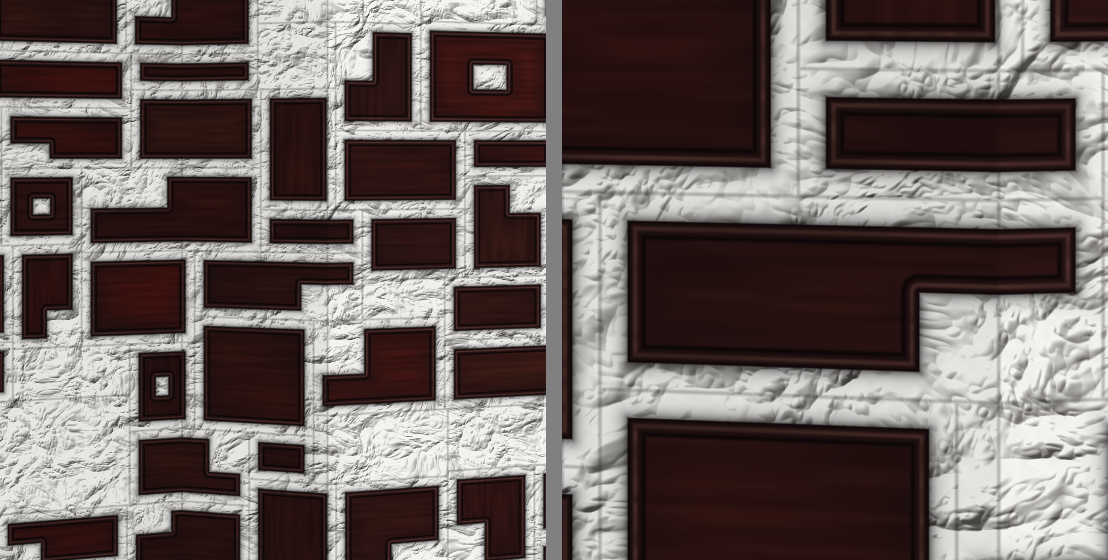
Left, the full canvas; right, a detail of the centre.
A Shadertoy shader for this texture:

```glsl
// Rough white split-stone wall, gently folded, set with framed dark mahogany panels.

float hash(vec2 p) {
    vec3 q = fract(p.xyx * vec3(0.1031, 0.1030, 0.0973));
    q += dot(q, q.yzx + 33.33);
    return fract((q.x + q.y) * q.z);
}

float noise(vec2 p) {
    vec2 i = floor(p), f = fract(p);
    f *= f * (3.0 - 2.0 * f);
    return mix(mix(hash(i), hash(i + vec2(1, 0)), f.x),
               mix(hash(i + vec2(0, 1)), hash(i + 1.0), f.x), f.y);
}

float sdBox(vec2 p, vec2 halfSize) {
    vec2 d = abs(p) - halfSize;
    return length(max(d, 0.0)) + min(max(d.x, d.y), 0.0);
}

// Creased height of the broken stone face
float crag(vec2 p) {
    p += 0.7 * vec2(noise(p * 0.8), noise(p * 0.8 + 40.0));
    float height = 0.0, amp = 0.5;
    for (int i = 0; i < 4; i++) {
        height += amp * abs(2.0 * noise(p) - 1.0);
        p = mat2(1.6, 1.2, -1.2, 1.6) * p + 17.3;
        amp *= 0.5;
    }
    return height;
}

vec3 stoneColor(vec2 p) {
    vec2 q = p * vec2(22.0, 26.0), light = vec2(-0.5, 0.86);
    float slope = (crag(q + 0.04 * light) - crag(q)) / 0.04;
    float tone = 0.955 - 0.26 * max(slope + 0.2, 0.0);
    tone += 0.05 * (noise(p * 7.0) - 0.6) + 0.03 * (noise(p * 230.0) - 0.5);
    tone = clamp(tone, 0.3, 0.96);
    return tone * mix(vec3(1.0, 0.965, 0.93), vec3(1.0, 1.0, 0.99), tone);
}

// Wood field inside a moulded frame; depth is the distance in from the rim
vec3 woodColor(vec2 local, vec2 halfSize, float depth, float id) {
    vec2 along = halfSize.x > halfSize.y ? vec2(14, 190) : vec2(190, 14);
    float grain = noise(local * along + id * 90.0);
    float glow = smoothstep(0.01, 0.05, depth) * 0.4 + 0.6 * noise(local * 9.0 + id * 50.0);
    vec3 warm = mix(vec3(0.25, 0.12, 0.085), vec3(0.29, 0.065, 0.05), fract(id * 7.0));
    vec3 field = mix(vec3(0.13, 0.06, 0.06), warm, glow * (0.35 + 0.65 * id));
    field *= 0.85 + 0.3 * grain;

    float ridge = smoothstep(0.0025, 0.0, abs(depth - 0.0045));
    vec3 frame = mix(vec3(0.12, 0.06, 0.06), vec3(0.29, 0.18, 0.165), ridge * (0.5 + 0.5 * grain));
    vec3 col = mix(frame, field, smoothstep(0.009, 0.012, depth));
    col *= 1.0 - 0.55 * smoothstep(0.0025, 0.0, abs(depth - 0.0095));
    return col * mix(0.5, 1.0, smoothstep(0.0, 0.003, depth));
}

// Shift of the wall joint that passes through a grid corner
float jointShift(vec2 corner) {
    return 0.66 * (hash(corner + 71.0) - 0.5);
}

void mainImage(out vec4 fragColor, in vec2 fragCoord) {
    vec2 p = fragCoord / iResolution.y;
    float px = 1.0 / iResolution.y;

    // Zigzag folds tilt the courses away from the eye level
    float fold = -abs(p.x - 0.325) + 2.0 * max(p.x - 0.585, 0.0);
    vec2 w = vec2(p.x, p.y - (0.72 - p.y) * 0.12 * fold);

    // Interlocking blocks: corners alternate between upright and level joints
    vec2 grid = vec2(5.0, 7.5), base = floor(w * grid);
    vec2 local = vec2(0), size = vec2(1);
    float panel = 1.0, seam = 1.0, id = 0.0;
    for (int j = -1; j <= 1; j++)
    for (int i = -1; i <= 1; i++) {
        vec2 c = base + vec2(i, j);
        float a = jointShift(c), b = jointShift(c + 1.0);
        float l = jointShift(c + vec2(0, 1)), r = jointShift(c + vec2(1, 0));
        bool even = mod(c.x + c.y, 2.0) < 0.5;
        vec2 lo = (c + (even ? vec2(l, a) : vec2(a, r))) / grid;
        vec2 hi = (c + 1.0 + (even ? vec2(r, b) : vec2(b, l))) / grid;
        vec2 q = w - 0.5 * (lo + hi), blockHalf = 0.5 * (hi - lo);
        seam = min(seam, abs(sdBox(q, blockHalf)));

        // Some blocks stay bare stone, the rest carry a panel
        vec2 h = blockHalf - 0.0165;
        float thin = min(h.x, h.y), pick = hash(c + 13.0);
        if (thin < 0.01 || pick < 0.17) continue;
        float d = sdBox(q, h);

        // Cut a corner to make an L, or open a small window
        vec2 cut = vec2(hash(c + 29.0), hash(c + 47.0));
        if (thin > 0.028 && pick > 0.6) {
            bool window = pick > 0.92;
            vec2 center = window ? vec2(0) : h * sign(cut - 0.5);
            vec2 extent = window ? h * 0.28 : h * (0.6 + 0.6 * fract(cut * 9.0));
            d = max(d, -sdBox(q - center, extent));
        }
        if (d < panel) {
            panel = d; local = q; size = h;
            id = hash(c + 5.0);
        }
    }

    // Stone with fine joints, fold edges and contact shadow
    vec3 col = stoneColor(p);
    float crease = min(abs(p.x - 0.325), abs(p.x - 0.585));
    col *= 1.0 - 0.22 * smoothstep(0.0015 + px, 0.0, min(seam, crease));
    col *= mix(0.94, 1.0, smoothstep(0.583, 0.587, p.x));
    col *= 1.0 - 0.6 * exp(-max(panel, 0.0) * 260.0);

    // Panels, a little lighter on the right-hand face
    vec3 wood = woodColor(local, size, -panel, id);
    wood *= mix(0.95, 1.12, smoothstep(0.583, 0.587, p.x));
    col = mix(wood, col, smoothstep(-px, px, panel));
    fragColor = vec4(col, 1.0);
}
```
